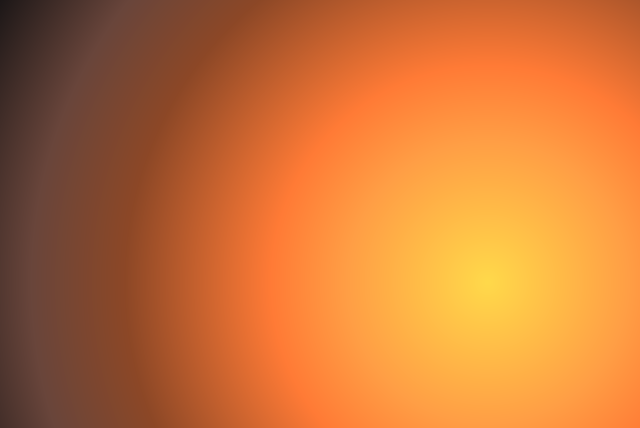
Reproduce this background procedurally as a Shadertoy shader.

```glsl
// A warm radial glow fading from golden core through orange and brown to a dark corner.

// Glow centre as a fraction of the canvas
const vec2 GLOW_CENTER = vec2(0.762, 0.340);

// Stop colours, from the core outwards
const vec3 GOLD  = vec3(1.00, 0.85, 0.29);
const vec3 AMBER = vec3(1.00, 0.62, 0.27);
const vec3 ORANGE = vec3(1.00, 0.48, 0.21);
const vec3 RUST  = vec3(0.55, 0.28, 0.15);
const vec3 UMBER = vec3(0.41, 0.27, 0.23);
const vec3 SOOT  = vec3(0.11, 0.09, 0.09);

// Stop positions, where 1 is the farthest corner
const float AMBER_STOP  = 0.25;
const float ORANGE_STOP = 0.385;
const float RUST_STOP   = 0.643;
const float UMBER_STOP  = 0.81;

// Linear position between two stops, clamped to 0..1
float ramp(float from, float to, float x) {
    return clamp((x - from) / (to - from), 0.0, 1.0);
}

// Piecewise linear gradient along the radius
vec3 glowColor(float radius) {
    vec3 color = mix(GOLD, AMBER, ramp(0.0, AMBER_STOP, radius));
    color = mix(color, ORANGE, ramp(AMBER_STOP, ORANGE_STOP, radius));
    color = mix(color, RUST, ramp(ORANGE_STOP, RUST_STOP, radius));
    color = mix(color, UMBER, ramp(RUST_STOP, UMBER_STOP, radius));
    return mix(color, SOOT, ramp(UMBER_STOP, 1.0, radius));
}

void mainImage(out vec4 fragColor, in vec2 fragCoord) {
    // Canvas units: height is 1
    vec2 canvas = vec2(iResolution.x / iResolution.y, 1.0);
    vec2 center = GLOW_CENTER * canvas;
    vec2 point = fragCoord / iResolution.y;

    // Distance relative to the farthest corner
    float reach = length(max(center, canvas - center));
    float radius = distance(point, center) / reach;

    fragColor = vec4(glowColor(radius), 1.0);
}
```
